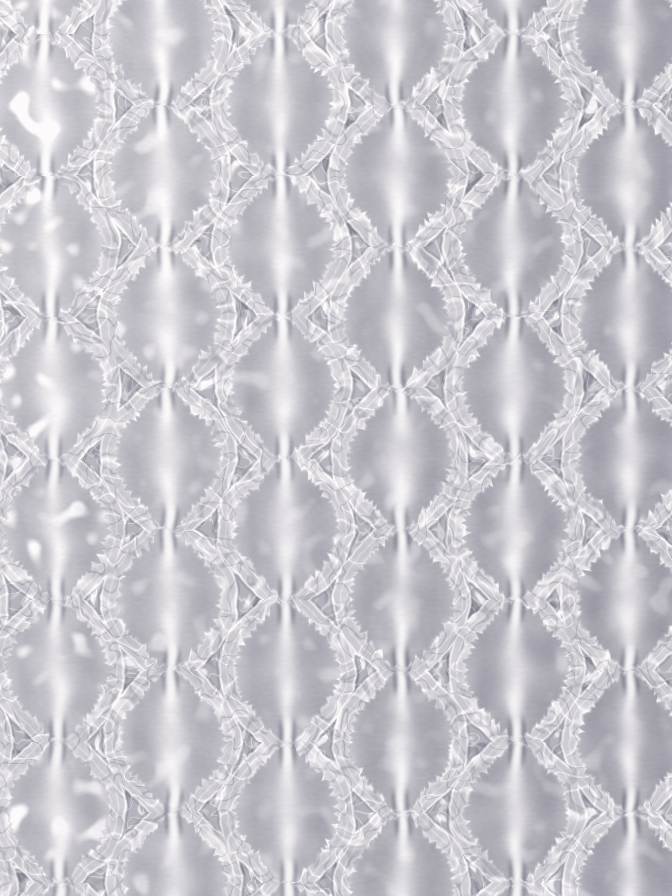
This texture is drawn by a Shadertoy shader. Its source:

```glsl
const vec2 PITCH = vec2(0.1715, 0.2105);   // column and row spacing, canvas widths
const vec2 FIRST = vec2(0.079, 1.177);     // centre of the top left bubble
const float RADIUS = 0.081;
const float NECK = 0.025;                  // extra reach of the pinched tips
const float JITTER = 0.0022;
const float SEAM = 0.020;                  // distance from bubble to film pocket
const float GLINT_WIDTH = 0.023;
const float LEAN = 0.013;                  // sideways drift of the left columns
const vec3 SHADOW = vec3(0.54, 0.54, 0.59);
const vec3 LIGHT = vec3(0.95, 0.94, 0.95);

vec2 hash2(vec2 p) {
    p = vec2(dot(p, vec2(127.1, 311.7)), dot(p, vec2(269.5, 183.3)));
    return fract(sin(p) * 43758.5) * 2.0 - 1.0;
}

float gradientNoise(vec2 p) {
    vec2 i = floor(p), f = fract(p);
    vec2 s = f * f * (3.0 - 2.0 * f);
    vec2 e = vec2(0.0, 1.0);
    float a = dot(hash2(i), f);
    float b = dot(hash2(i + e.yx), f - e.yx);
    float c = dot(hash2(i + e.xy), f - e.xy);
    float d = dot(hash2(i + e.yy), f - e.yy);
    return mix(mix(a, b, s.x), mix(c, d, s.x), s.y);
}

float crease(vec2 p, float width) {
    return 1.0 - smoothstep(0.0, width, abs(gradientNoise(p)));
}

float line(float x, float width) {
    float t = x / max(width, 0.7 / iResolution.x);
    return exp(-t * t);
}

// Round outline with pointed top and bottom and an uneven rim
float bubbleDistance(vec2 p, vec2 seed) {
    float r = length(p);
    vec2 dir = p / max(r, 1e-4);
    float rim = RADIUS + NECK * pow(abs(dir.y), 14.0);
    rim += 0.006 * gradientNoise(dir * 2.5 + seed) + 0.003 * gradientNoise(dir * 8.0 + seed);
    return r - rim;
}

// Crumpled film between the bubbles
float filmShade(vec2 u, float d) {
    vec2 warp = vec2(gradientNoise(u * 22.0), gradientNoise(u * 22.0 + 40.0));
    vec2 w = u + 0.03 * warp;
    float shade = 0.80 + 0.10 * gradientNoise(w * 45.0);
    shade += 0.11 * crease(w * 34.0, 0.09) - 0.10 * crease(w * 41.0 + 9.0, 0.07);

    float leaf = gradientNoise(w * vec2(62.0, 44.0) + 3.0);
    float pocketShade = 0.71 + 0.24 * smoothstep(0.08, 0.30, leaf)
        - 0.13 * smoothstep(0.10, 0.35, -leaf) + 0.12 * crease(w * 58.0 + 5.0, 0.08);
    float edge = d - SEAM + 0.005 * warp.x;
    shade = mix(shade, pocketShade, smoothstep(-0.001, 0.004, edge));
    return shade + 0.13 * line(edge, 0.0016) - 0.08 * line(edge - 0.004, 0.0016);
}

// Grey dome with a tapering vertical reflection
float domeShade(vec2 p, vec2 seed, float x, float across) {
    float taper = max(1.0 - abs(p.y) / 0.108, 0.0);
    float width = mix(0.004, GLINT_WIDTH, taper) * (1.0 + 0.25 * hash2(seed).x);
    float shade = mix(0.70, 0.61, across) + 0.10 * smoothstep(0.045, 0.085, abs(p.x));
    shade += 0.07 * line(x, 0.042) + 0.07 * gradientNoise(p * 24.0 + seed);
    float blot = smoothstep(0.08, 0.45, gradientNoise(p * 30.0 + seed * 1.3));
    shade += mix(0.30, 0.10, smoothstep(0.0, 0.3, across)) * blot;
    float strength = 0.58 + 0.30 * smoothstep(0.0, 0.06, abs(p.y - 0.015))
        + 0.45 * gradientNoise(vec2(p.y * 25.0, seed.x + 4.0));
    shade = mix(shade, 0.97, clamp(strength, 0.0, 1.0) * line(x, width));
    return shade + 0.025 * gradientNoise(p * vec2(110.0, 230.0) + seed);
}

void mainImage(out vec4 fragColor, in vec2 fragCoord) {
    vec2 u = fragCoord / iResolution.x;
    float across = u.x;
    u.x += LEAN * (1.0 - across) * (u.y / 0.667 - 1.0);

    // Nearest bubble in the staggered columns
    float d = 1e3;
    vec2 p = vec2(0.0), seed = vec2(0.0);
    for (int i = -1; i <= 1; i++) {
        float col = floor((u.x - FIRST.x) / PITCH.x + 0.5) + float(i);
        float stagger = 0.5 * mod(col, 2.0);
        float row = floor((u.y - FIRST.y) / PITCH.y - stagger + 0.5);
        vec2 cell = vec2(col, row);
        vec2 q = u - FIRST - PITCH * vec2(col, row + stagger) - JITTER * hash2(cell);
        vec2 s = cell * vec2(17.3, 11.7) + 0.37;
        float dist = bubbleDistance(q, s);
        if (dist < d) { d = dist; p = q; seed = s; }
    }

    // Pleated rim joins dome and film
    vec2 dir = p / max(length(p), 1e-4);
    float pleat = gradientNoise(dir * 13.0 + seed + length(p) * 12.0);
    float edge = d + 0.004 + 0.012 * pleat;
    float x = p.x - 0.010 * gradientNoise(vec2(p.y * 20.0, seed.x));
    float film = filmShade(u, d) + 0.13 * pleat * exp(-max(d, 0.0) / 0.010);
    float dome = domeShade(p, seed, x, across);
    float shade = mix(dome, film, smoothstep(-0.005, 0.002, edge));
    shade += 0.07 * line(edge - 0.002, 0.002) + 0.06 * line(d - 0.009, 0.0015);

    // Bright folds at the necks with dark sides
    float neck = smoothstep(0.060, 0.085, abs(p.y)) * smoothstep(0.118, 0.102, abs(p.y));
    shade -= 0.14 * neck * line(abs(x) - 0.010, 0.004);
    shade = mix(shade, 0.97, 0.75 * neck * line(x, 0.005));

    // Paler haze toward the upper left
    shade += 0.05 * (1.0 - across) * smoothstep(0.3, 1.33, u.y);
    float tone = clamp((shade - 0.54) / 0.41, -0.2, 1.1);
    fragColor = vec4(mix(SHADOW, LIGHT, tone), 1.0);
}
```
